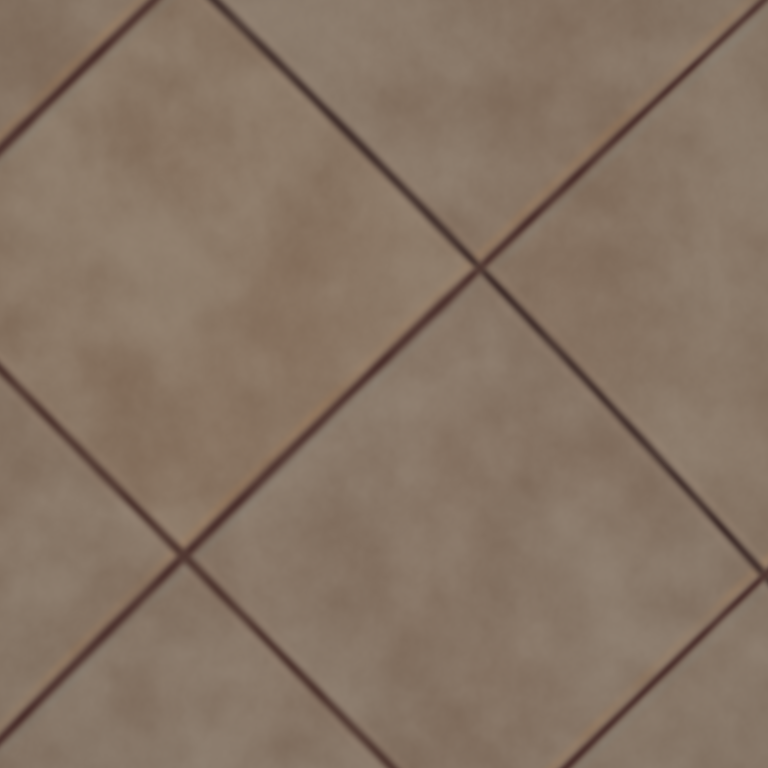
Write a three.js fragment shader that draws this texture.

```glsl
// Large mottled beige-brown floor tiles laid diagonally, with thin dark grout joints.
#define CROSSING vec2(0.625, 0.651)
#define RISE vec2(0.3854, 0.375)
#define FALL vec2(0.371, -0.400)
#define TILE_SIZE 0.54
#define JOINT_WIDTH 0.0064
#define MOTTLE_SCALE 5.5
#define TILE_TINT 0.012
#define STONE_GREY vec3(0.563, 0.497, 0.432)
#define STONE_WARM vec3(0.517, 0.434, 0.365)
#define GROUT_RISE vec3(0.290, 0.185, 0.170)
#define GROUT_FALL vec3(0.255, 0.185, 0.170)

varying vec2 vUv;

float hash(vec2 p) {
  return fract(sin(dot(p, vec2(127.1, 311.7))) * 43758.5453);
}

float noise(vec2 p) {
  vec2 i = floor(p);
  vec2 f = fract(p);
  f = f * f * (3.0 - 2.0 * f);
  return mix(mix(hash(i), hash(i + vec2(1.0, 0.0)), f.x),
             mix(hash(i + vec2(0.0, 1.0)), hash(i + 1.0), f.x), f.y);
}

float fbm(vec2 p) {
  float sum = 0.0;
  float amp = 0.5;
  for (int i = 0; i < 5; i++) {
    sum += amp * noise(p);
    p = mat2(1.6, 1.2, -1.2, 1.6) * p + 7.3;
    amp *= 0.5;
  }
  return sum / 0.97;
}

// Tile coordinates: whole x on falling joints, whole y on rising joints
vec2 tileCoords(vec2 uv) {
  vec2 d = uv - CROSSING;
  float det = RISE.x * FALL.y - RISE.y * FALL.x;
  vec2 q = vec2(d.x * FALL.y - d.y * FALL.x, RISE.x * d.y - RISE.y * d.x) / det;
  // Slight lens and perspective bend
  vec2 bend = vec2(q.y * (0.0176 - 0.0124 * q.x - 0.0176 * q.y * (1.0 + q.x)),
                   0.008 * q.x * (q.x + 1.0));
  return q - bend;
}

float bell(float x) {
  return exp(-x * x);
}

// Stone surface: broad clouds, small blotches and fine grain, differing per tile
vec3 stone(vec2 uv, vec2 id) {
  vec2 p = uv + 13.0 * vec2(hash(id), hash(id + 5.7));
  float clouds = fbm(p * MOTTLE_SCALE);
  float blotches = fbm(p * MOTTLE_SCALE * 3.5 + 21.0);
  float grain = noise(p * vec2(150.0, 110.0)) - 0.5;
  float shade = smoothstep(0.18, 0.75, 0.7 * clouds + 0.3 * blotches);
  vec3 color = mix(STONE_WARM, STONE_GREY, shade);
  color += (blotches - 0.5) * 0.04 + grain * 0.006;
  color += (hash(id + 2.3) - 0.5) * TILE_TINT * vec3(1.0, 0.2, -0.8);
  return color;
}

void main() {
  vec2 q = tileCoords(vUv);
  vec2 nearest = floor(q + 0.5);
  vec2 dist = (q - nearest) * TILE_SIZE;

  vec3 color = stone(vUv, floor(q));
  color *= 1.0 - 0.09 * dot(vUv - 0.5, vUv - 0.5);

  // Joint widths waver along their length; rising ones narrow to the right
  float fallWidth = JOINT_WIDTH * (0.84 + 0.26 * noise(vec2(q.y * 7.0, nearest.x * 9.0)));
  float riseWidth = JOINT_WIDTH * (0.94 + 0.26 * noise(vec2(q.x * 7.0, nearest.y * 9.0 + 40.0)));
  riseWidth *= 1.0 - 0.2 * smoothstep(0.55, 0.9, vUv.x);

  // Tile edges: warm glow above the rising joints, pale cool edge below
  float edgeWear = 0.4 + 0.6 * noise(vUv * 22.0);
  color += vec3(0.045, 0.015, -0.015) * bell((dist.y + 0.012) / 0.007) * edgeWear;
  color += vec3(-0.008, 0.010, 0.018) * bell((dist.y - 0.013) / 0.006) * edgeWear;
  color += vec3(0.020, 0.014, 0.012) * bell((abs(dist.x) - 0.012) / 0.005) * edgeWear;

  // Grout, with dusty spots and a paler crossing
  float dust = 1.0 - 0.22 * noise(vUv * 32.0 + 3.0);
  float crossing = 1.0 - 0.28 * bell(length(dist) / 0.008);
  vec3 fallColor = GROUT_FALL + vec3(0.045, 0.02, 0.01) * step(nearest.x, -0.5);
  color = mix(color, fallColor, bell(dist.x / fallWidth) * dust * crossing);
  color = mix(color, GROUT_RISE, bell(dist.y / riseWidth) * dust * crossing);

  gl_FragColor = vec4(color, 1.0);
}
```
